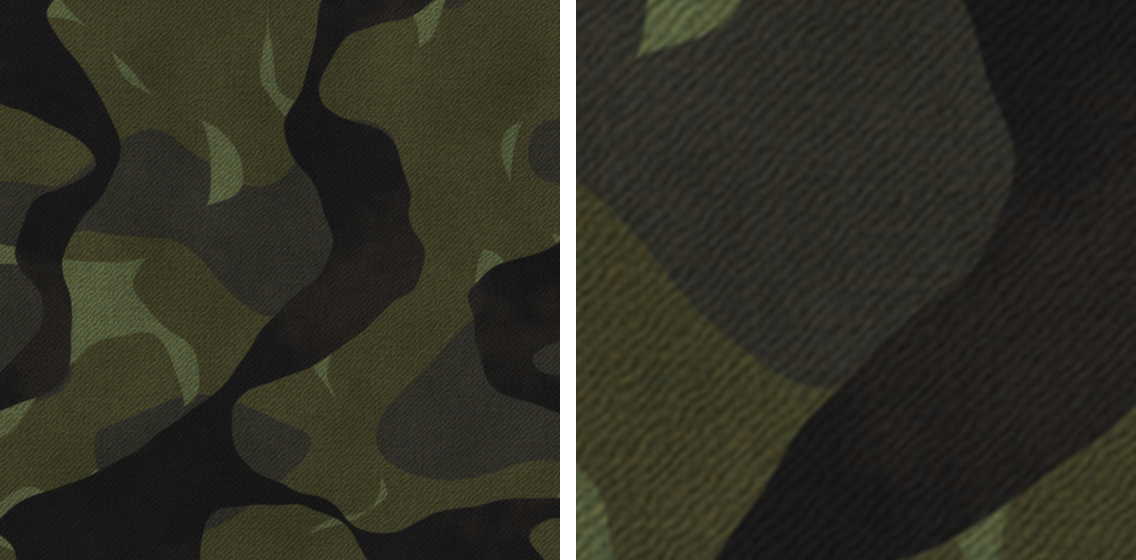
Left, the full canvas; right, a detail of the centre.
Give the GLSL for this pattern, as a WebGL 1 fragment shader.

```glsl
precision highp float;

uniform vec2 u_resolution;

vec2 hash22(vec2 cell) {
  vec3 h = fract(cell.xyx * vec3(0.1031, 0.1030, 0.0973));
  h += dot(h, h.yzx + 33.33);
  return fract((h.xx + h.yz) * h.zy);
}

float cornerSlope(vec2 cell, vec2 offset) {
  return dot(normalize(hash22(cell) - 0.5003), offset);
}

// Gradient noise, centred on zero
float noise(vec2 p) {
  vec2 i = floor(p), f = fract(p);
  vec2 s = f * f * f * (f * (f * 6.0 - 15.0) + 10.0);
  vec2 e = vec2(1.0, 0.0);
  float low = mix(cornerSlope(i, f), cornerSlope(i + e, f - e), s.x);
  float high = mix(cornerSlope(i + e.yx, f - e.yx), cornerSlope(i + 1.0, f - 1.0), s.x);
  return mix(low, high, s.y);
}

// Branching bands that swell, taper and break off; positive inside
float tendrils(vec2 p, float width) {
  return width + 0.3 * noise(p * 1.5 + 19.4) - abs(noise(p));
}

// Signed fields of the printed shapes: grey, green, black
vec3 printFields(vec2 p) {
  vec2 warp = vec2(noise(p * 4.5 + 3.7), noise(p * 4.5 + 41.2));
  vec2 q = (p + 0.07 * warp) * vec2(0.9, 1.1);
  float lumps = 0.035 * noise(p * 13.0 + 7.3);
  float grey = noise(q * 2.9 + 61.6) - 0.07 + 0.5 * lumps;
  float green = tendrils(q * 2.9 + 87.3, 0.027) + lumps;
  float black = tendrils(q * 2.3 + 12.8, 0.09) + lumps;
  return vec3(grey, green, black);
}

// Coverage of each shape, with an even edge width
vec3 printCoverage(vec2 p, float edge) {
  float stepSize = 0.001;
  vec3 field = printFields(p);
  vec3 dx = (printFields(p + vec2(stepSize, 0.0)) - field) / stepSize;
  vec3 dy = (printFields(p + vec2(0.0, stepSize)) - field) / stepSize;
  vec3 slope = sqrt(dx * dx + dy * dy) + 0.05;
  return smoothstep(-0.5, 0.5, field / (slope * edge));
}

// Brightness of the diagonal twill with uneven threads
float twill(vec2 p) {
  float phase = (p.x - p.y) * 100.0 + 0.6 * noise(p * 55.0);
  float ribs = sin(6.2832 * phase) * (0.8 + 0.8 * noise(p * 75.0 + 5.1));
  float threads = noise(p * vec2(190.0, 24.0)) + noise(p * vec2(24.0, 190.0) + 31.0);
  return 1.0 + 0.13 * ribs + 0.1 * threads + 0.17 * noise(p * 210.0 + 9.0);
}

void main() {
  float side = min(u_resolution.x, u_resolution.y);
  vec2 p = gl_FragCoord.xy / side;
  vec3 cover = printCoverage(p, max(0.0045, 1.5 / side));

  vec3 olive = vec3(0.238, 0.234, 0.148);
  vec3 grey = vec3(0.18, 0.177, 0.152);
  vec3 green = vec3(0.312, 0.338, 0.222);
  vec3 black = vec3(0.094, 0.092, 0.093);

  // Worn patches in the black dye
  float wear = smoothstep(-0.1, 0.4, noise(p * 3.4 + 52.0) + 0.3 * noise(p * 22.0));
  black = mix(black, vec3(0.138, 0.128, 0.115), wear);

  vec3 color = mix(olive, grey, cover.x);
  color = mix(color, green, cover.y);
  color = mix(color, black, cover.z);

  // Cloth: weave, soft folds and faint warm or cool threads
  float folds = 1.0 + 0.14 * noise(p * vec2(5.0, 3.5) + 23.0) + 0.1 * noise(p * 9.0 + 70.0);
  color *= twill(p) * folds;
  color *= 1.0 + vec3(0.09, 0.0, -0.09) * noise(p * 85.0 + 15.0);

  gl_FragColor = vec4(color, 1.0);
}
```
